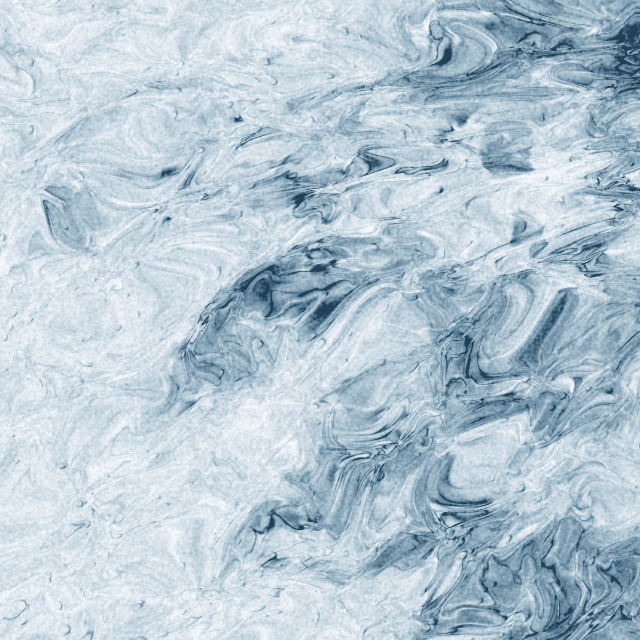
A Shadertoy shader for this texture:

```glsl
// Poured blue and white marble: folded streaks, ink fronts, thin veins and small bubbles.

const vec3 RAMP[7] = vec3[7](
    vec3(0.96, 0.98, 0.99), vec3(0.88, 0.91, 0.94), vec3(0.76, 0.83, 0.87),
    vec3(0.63, 0.73, 0.79), vec3(0.49, 0.61, 0.69), vec3(0.34, 0.48, 0.57),
    vec3(0.12, 0.25, 0.34));

vec2 hash2(vec2 p) {
    vec3 q = fract(p.xyx * vec3(0.1031, 0.1030, 0.0973));
    q += dot(q, q.yzx + 33.33);
    return fract((q.xx + q.yz) * q.zy);
}

// Gradient noise, centred on zero
float noise(vec2 p) {
    vec2 i = floor(p), f = fract(p);
    vec2 u = f * f * f * (f * (f * 6.0 - 15.0) + 10.0);
    vec2 e = vec2(1.0, 0.0);
    float a = dot(hash2(i) * 2.0 - 1.0, f);
    float b = dot(hash2(i + e.xy) * 2.0 - 1.0, f - e.xy);
    float c = dot(hash2(i + e.yx) * 2.0 - 1.0, f - e.yx);
    float d = dot(hash2(i + e.xx) * 2.0 - 1.0, f - e.xx);
    return mix(mix(a, b, u.x), mix(c, d, u.x), u.y);
}

float fbm(vec2 p, int octaves) {
    float sum = 0.0, amp = 1.0;
    for (int i = 0; i < octaves; i++) {
        sum += amp * noise(p);
        p = mat2(1.6, 0.9, -0.9, 1.6) * p + 7.3;
        amp *= 0.57;
    }
    return sum;
}

vec2 rotate(vec2 p, float angle) {
    float c = cos(angle), s = sin(angle);
    return vec2(c * p.x + s * p.y, c * p.y - s * p.x);
}

// Repeated displacement folds the paint, mostly along the flow
vec2 fold(vec2 s) {
    float freq = 6.0;
    for (int i = 0; i < 5; i++) {
        vec2 q = s * vec2(0.85, 1.2) * freq + float(i) * 11.7;
        s += vec2(0.75, 0.52) / freq * vec2(noise(q), noise(q + 41.3));
        freq *= 1.8;
    }
    return s;
}

float zone(vec2 p, vec2 centre, vec2 size, float angle) {
    vec2 q = rotate(p - centre, angle) / size;
    return exp(-dot(q, q));
}

float oval(vec2 p, vec2 centre, vec2 size) {
    return 1.0 - smoothstep(0.88, 1.06, length((p - centre) / size));
}

// Thread along the zero level of a field; it thins where the paint is squeezed
float thread(float field, float width) {
    return exp(-field * field / (width * width));
}

// Scattered oval rims, darker on their lower right side
float bubbles(vec2 p, float cells, float chance, float rim) {
    vec2 g = p * cells, base = floor(g);
    float ink = 0.0;
    for (int k = 0; k < 9; k++) {
        vec2 id = base + vec2(k % 3, k / 3) - 1.0;
        vec2 h = hash2(id + 3.7), r = hash2(id + 91.1);
        vec2 q = rotate(g - id - h, 0.2 + r.x) * vec2(0.8, 1.3);
        float d = (length(q) - mix(0.06, 0.36, r.y * r.y)) / rim;
        float side = 0.45 + 0.6 * dot(normalize(q + 1e-4), vec2(0.6, -0.8));
        ink += step(hash2(id + 57.0).x, chance) * exp(-d * d) * side;
    }
    return ink;
}

// Broad layout of pale and dark paint
float layoutTone(vec2 c) {
    float z = 0.50 * zone(c, vec2(0.80, 0.93), vec2(0.20, 0.09), 0.3);
    z += 0.62 * zone(c, vec2(1.00, 0.90), vec2(0.08, 0.09), 0.0);
    z += 0.46 * zone(c, vec2(0.96, 0.69), vec2(0.05, 0.14), 0.0);
    z += 0.52 * zone(c, vec2(0.41, 0.50), vec2(0.18, 0.055), 0.5);
    z += 0.38 * zone(c, vec2(0.72, 0.51), vec2(0.13, 0.09), 0.0);
    z += 0.35 * zone(c, vec2(0.60, 0.30), vec2(0.22, 0.08), 0.6);
    z += 0.32 * zone(c, vec2(0.90, 0.38), vec2(0.18, 0.13), 0.3);
    z += 0.60 * zone(c, vec2(0.88, 0.05), vec2(0.20, 0.12), 0.2);
    z += 0.42 * zone(c, vec2(0.67, 0.18), vec2(0.08, 0.03), 0.5);
    z += 0.25 * zone(c, vec2(0.02, 0.91), vec2(0.04, 0.02), 0.2);
    z += 0.26 * zone(c, vec2(0.54, 0.12), vec2(0.14, 0.02), 0.1);
    z += 0.12 * zone(c, vec2(0.18, 0.73), vec2(0.20, 0.14), 0.2);
    return z + 0.16 * zone(c, vec2(0.52, 0.74), vec2(0.25, 0.15), 0.3);
}

vec3 ramp(float darkness) {
    float x = darkness * 5.0 + 1.0;
    vec3 colour = RAMP[0];
    for (int i = 1; i < 7; i++)
        colour = mix(colour, RAMP[i], clamp(x - float(i - 1), 0.0, 1.0));
    return colour;
}

vec3 marble(vec2 p) {
    // Flow rises to the right and flattens towards the top
    float tilt = mix(0.65, 0.2, smoothstep(0.5, 1.0, p.y));
    vec2 s = vec2(p.x + 0.5 * p.y, p.y - tilt * p.x);
    vec2 w = fold(s), drift = w - s;

    // Paint body
    float z = layoutTone(p + drift);
    float streak = fbm(w * vec2(8.0, 16.0), 5);
    float fine = fbm(w * vec2(36.0, 66.0) + 19.0, 3);
    float d = 0.03 + z + streak * (0.17 + 0.8 * z) + fine * (0.23 + 0.55 * z);

    // Ink front around the dark paint, and veins inside it
    float patchy = smoothstep(-0.05, 0.25, noise(p * 9.0 + 5.0));
    float front = z + 0.3 * streak + 0.04 * fine - 0.22;
    d += 0.08 * smoothstep(-0.01, 0.015, front);
    d += 0.65 * patchy * (thread(front, 0.02) + 0.6 * thread(front - 0.1, 0.016));
    float vein = fbm(w * vec2(11.0, 22.0) + 31.0, 3);
    d += (0.16 + 0.6 * z) * (0.2 + patchy) * thread(vein, 0.04);
    d -= (0.05 + 0.45 * z) * thread(vein - 0.13, 0.045);
    float hair = noise(w * vec2(24.0, 42.0) + 77.0);
    d += (0.1 + 0.45 * z) * (1.0 - 0.7 * patchy) * thread(hair - 0.15, 0.035);

    // Round pools with a pale surround
    vec2 soft = p + drift * 0.3;
    d -= 0.10 * zone(soft, vec2(0.86, 0.73), vec2(0.07, 0.10), 0.0);
    float pools = oval(soft, vec2(0.79, 0.765), vec2(0.045, 0.05));
    pools += oval(soft, vec2(0.82, 0.645), vec2(0.028, 0.026));
    pools += oval(soft, vec2(0.85, 0.615), vec2(0.016, 0.018));
    d += pools * (0.45 + 0.6 * streak);

    // Bubbles low on the left, pits over the pale paint, and grain
    float low = smoothstep(0.36, 0.1, p.y) * smoothstep(0.75, 0.4, p.x);
    d += 0.6 * low * bubbles(p + drift * 0.6, 24.0, 0.45, 0.035);
    d += 0.5 * bubbles(p + drift * 0.3, 55.0, 0.08, 0.09);
    d += 0.24 * noise(p * 210.0) + 0.12 * noise(p * 100.0);
    return ramp(d);
}

void mainImage(out vec4 fragColor, in vec2 fragCoord) {
    // Four samples smooth the finest threads
    vec3 sum = vec3(0.0);
    for (int k = 0; k < 4; k++) {
        vec2 shift = vec2(k % 2, k / 2) * 0.45 - 0.225;
        sum += marble((fragCoord + shift) / iResolution.xy);
    }
    fragColor = vec4(sum / 4.0, 1.0);
}
```
